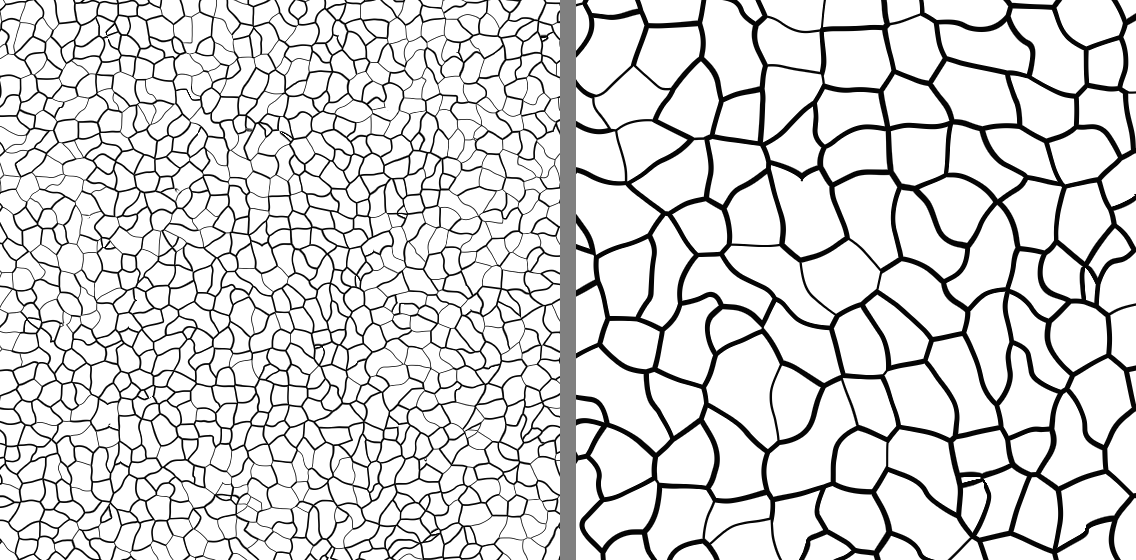
Left: the whole. Right: its middle third, enlarged.
Give the GLSL for this pattern, as a WebGL 2 fragment shader.

```glsl
#version 300 es
precision highp float;

// Irregular network of black cell walls on white, some walls thick, some thin.
// The cells are a Voronoi diagram of short random segments, which yields both
// round and elongated cells with gently curved walls.

uniform vec2 u_resolution;
out vec4 fragColor;

const float CELLS = 29.0; // grid cells across the canvas

float hash(vec2 p) {
    return fract(sin(dot(p, vec2(127.1, 311.7))) * 43758.5453);
}

float noise(vec2 p) {
    vec2 i = floor(p), f = fract(p);
    f = f * f * (3.0 - 2.0 * f);
    return mix(mix(hash(i), hash(i + vec2(1, 0)), f.x),
               mix(hash(i + vec2(0, 1)), hash(i + vec2(1, 1)), f.x), f.y);
}

// Signed distance to the seed segment of a grid cell (x) and its gradient (yz)
vec3 seedDistance(vec2 p, vec2 id) {
    vec2 center = id + 0.5 + 0.8 * (vec2(hash(id), hash(id + 71.3)) - 0.5);
    // Neighbours share a rough direction, so long cells lie side by side
    float angle = 9.0 * noise(id * 0.3 + 5.0) + 1.3 * hash(id + 13.7);
    vec2 axis = vec2(cos(angle), sin(angle));
    float halfLength = 0.62 * hash(id + 37.9);
    vec2 q = p - center;
    q -= axis * clamp(dot(q, axis), -halfLength, halfLength);
    float d = max(length(q), 1e-5);
    return vec3(d - 0.12 * hash(id + 91.1), q / d);
}

// Width of the wall between two cells; thin walls gather in patches
float wallWidth(vec2 a, vec2 b) {
    float thinShare = 0.5 * smoothstep(0.2, 0.9, noise((a + b) * 0.15 + 40.0));
    return hash(a + b + 23.5) < thinShare ? 0.0014 : 0.0030;
}

// Share of a pixel covered by a line at distance d
float lineCoverage(float d, float width, float pixel) {
    float upper = min(d + 0.5 * pixel, 0.5 * width);
    float lower = max(d - 0.5 * pixel, -0.5 * width);
    return clamp((upper - lower) / pixel, 0.0, 1.0);
}

void main() {
    float size = min(u_resolution.x, u_resolution.y);
    float pixel = 1.0 / size;
    vec2 p = gl_FragCoord.xy / size * CELLS;

    // Slight waviness of the walls
    p += 0.1 * (vec2(noise(p * 1.7), noise(p * 1.7 + 50.0)) - 0.5);
    vec2 home = floor(p);

    // First pass: the cell that owns this point
    vec3 nearest = vec3(1e3, 0.0, 0.0);
    vec2 owner = home;
    for (int y = -2; y <= 2; y++) {
        for (int x = -2; x <= 2; x++) {
            vec2 id = home + vec2(x, y);
            vec3 seed = seedDistance(p, id);
            if (seed.x < nearest.x) {
                nearest = seed;
                owner = id;
            }
        }
    }

    // Second pass: the darkest wall shared with any other cell
    float ink = 0.0;
    for (int y = -2; y <= 2; y++) {
        for (int x = -2; x <= 2; x++) {
            vec2 id = home + vec2(x, y);
            if (id == owner) continue;
            vec3 seed = seedDistance(p, id);
            float slope = max(length(seed.yz - nearest.yz), 0.08);
            float d = (seed.x - nearest.x) / slope / CELLS;
            ink = max(ink, lineCoverage(d, wallWidth(owner, id), pixel));
        }
    }

    fragColor = vec4(mix(vec3(1.0), vec3(0.02), ink), 1.0);
}
```
